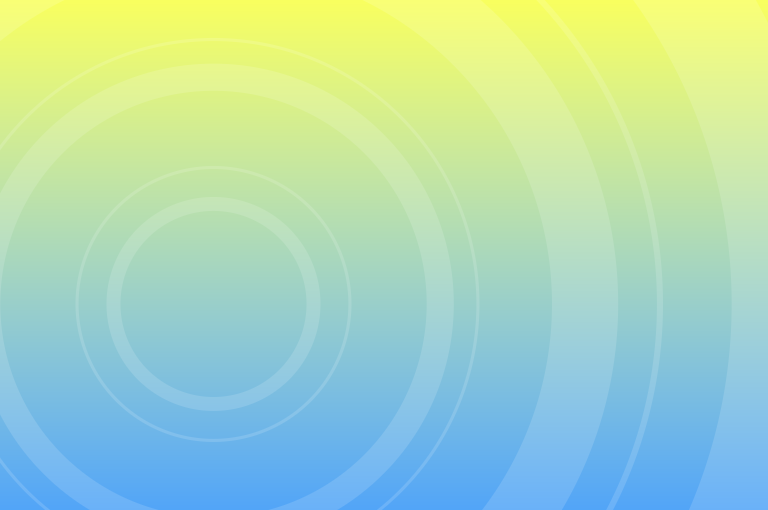
A Shadertoy shader for this background:

```glsl
// Translucent white rings spreading from one centre over a vertical blend
// of blue, green and yellow. The blend is a quadratic curve through colour
// space; each ring is an antialiased band around the shared centre.

const vec3 BOTTOM_BLUE  = vec3(0.32, 0.645, 0.97);
const vec3 MIDDLE_GREEN = vec3(0.683, 0.868, 0.80);   // curve control colour
const vec3 TOP_YELLOW   = vec3(0.975, 1.0, 0.37);

// Lengths are fractions of the canvas height.
const vec2 RING_CENTRE = vec2(0.4186, 0.404);
const float RING_OPACITY = 0.14;
const int RING_COUNT = 7;

// Inner and outer radius of each ring, broad and thin in turn.
const vec2 RINGS[RING_COUNT] = vec2[](
    vec2(0.1824, 0.2098), vec2(0.2645, 0.2706),
    vec2(0.4180, 0.4712), vec2(0.5155, 0.5216),
    vec2(0.6637, 0.7935), vec2(0.8695, 0.8814),
    vec2(1.0160, 1.2190));

vec3 backgroundGradient(float height) {
    vec3 lower = mix(BOTTOM_BLUE, MIDDLE_GREEN, height);
    vec3 upper = mix(MIDDLE_GREEN, TOP_YELLOW, height);
    return mix(lower, upper, height);
}

// Coverage of a band, softened over one pixel.
float ringCoverage(float radius, vec2 band, float pixel) {
    float halfWidth = 0.5 * (band.y - band.x);
    float edgeDistance = abs(radius - 0.5 * (band.x + band.y)) - halfWidth;
    return clamp(0.5 - edgeDistance / pixel, 0.0, 1.0);
}

void mainImage(out vec4 fragColor, in vec2 fragCoord) {
    float pixel = 1.0 / iResolution.y;
    vec2 position = fragCoord * pixel;
    vec3 color = backgroundGradient(position.y);

    // White rings
    float radius = length(position - RING_CENTRE);
    float coverage = 0.0;
    for (int i = 0; i < RING_COUNT; i++) {
        coverage = max(coverage, ringCoverage(radius, RINGS[i], pixel));
    }
    color = mix(color, vec3(1.0), RING_OPACITY * coverage);

    fragColor = vec4(color, 1.0);
}
```
